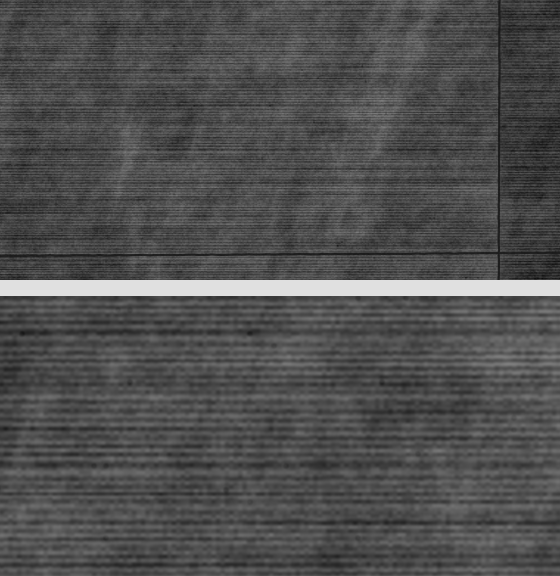
Top, the full canvas; bottom, a detail of the centre.
Reproduce this texture procedurally as a Shadertoy shader.

```glsl
// Dark broom-finished concrete slab with fine horizontal grooves and two joints.

const float BASE_TONE = 0.291;
const float GROOVE_ROWS = 94.0;      // grooves per canvas height
const float GROOVE_DEPTH = 0.062;
const float ROW_CONTRAST = 0.095;
const float GRAIN_CONTRAST = 0.085;
const float STAIN_CONTRAST = 0.12;
const float MOTTLE_CONTRAST = 0.13;
const float STREAK_GAIN = 0.05;
const float SIDE_PANEL_DIM = 0.052;
const float JOINT_X = 1.781;
const float JOINT_Y = 0.086;
const float JOINT_TILT = 0.0055;
const float JOINT_HALF_WIDTH = 0.0036;
const float JOINT_TONE = 0.10;
const int STREAK_COUNT = 4;

// Worn streaks: foot position, lean, half width
const vec3 STREAKS[STREAK_COUNT] = vec3[](
    vec3(0.44, 0.03, 0.05), vec3(0.53, 0.28, 0.06),
    vec3(1.02, 0.38, 0.08), vec3(1.17, 0.35, 0.07));

float hash(vec2 cell) {
    return fract(sin(dot(cell, vec2(12.9898, 78.233))) * 43758.5453);
}

float noise(vec2 p) {
    vec2 cell = floor(p), f = fract(p);
    f = f * f * (3.0 - 2.0 * f);
    return mix(mix(hash(cell), hash(cell + vec2(1, 0)), f.x),
               mix(hash(cell + vec2(0, 1)), hash(cell + vec2(1, 1)), f.x), f.y);
}

float fbm(vec2 p) {
    float sum = 0.0, amplitude = 0.5;
    for (int i = 0; i < 5; i++) {
        sum += amplitude * noise(p);
        p = p * 2.03 + 17.1;
        amplitude *= 0.5;
    }
    return sum / 0.97;
}

// Brushed ridges, uneven in spacing, depth and tone
float grooves(vec2 p, float panel) {
    float row = GROOVE_ROWS * p.y + panel * 17.3
              + 0.9 * noise(vec2(p.x * 0.3, p.y * 38.0));
    float depth = 0.15 + 0.9 * noise(vec2(p.x * 2.5, row))
                + 0.35 * noise(vec2(p.x * 14.0, row + 40.0));
    float ridge = -cos(6.28318 * row) * depth * GROOVE_DEPTH;
    float tone = noise(vec2(p.x * 1.6 + panel * 9.0, p.y * 75.0)) - 0.5;
    return ridge + tone * ROW_CONTRAST;
}

// Broad leaning stains, small mottles and pale worn streaks
float stains(vec2 p) {
    vec2 leaning = vec2(p.x - 0.3 * p.y, p.y);
    float tone = (fbm(leaning * vec2(6.0, 2.2)) - 0.5) * STAIN_CONTRAST;
    tone += (fbm(leaning * vec2(24.0, 17.0) + 5.0) - 0.5) * MOTTLE_CONTRAST;
    for (int i = 0; i < STREAK_COUNT; i++) {
        vec3 streak = STREAKS[i];
        float d = (p.x - streak.x - streak.y * p.y) / streak.z;
        float wear = smoothstep(0.4, 0.65, fbm(leaning * vec2(16.0, 6.0) + float(i) * 7.0));
        tone += STREAK_GAIN * wear * exp(-d * d);
    }
    return tone;
}

// Fine aggregate, with rare pale flecks and dark pits
float grain(vec2 p) {
    float tone = (noise(p * vec2(190.0, 230.0)) - 0.5) * GRAIN_CONTRAST;
    tone += (noise(p * vec2(85.0, 100.0) + 31.0) - 0.5) * 0.045;
    vec2 cell = floor(p * 70.0);
    float spot = smoothstep(0.35, 0.1, length(fract(p * 70.0) - 0.5));
    float kind = hash(cell + 91.0);
    return tone + spot * (0.15 * step(0.9995, kind) - 0.06 * step(kind, 0.01));
}

void mainImage(out vec4 fragColor, in vec2 fragCoord) {
    vec2 p = fragCoord / iResolution.y;
    float pixel = 1.0 / iResolution.y;

    // Signed distances to both joints, with slightly ragged edges
    float ragged = 0.002 * (noise(p * 45.0) - 0.5);
    float across = p.x - JOINT_X - 0.003 * p.y + ragged;
    float above = p.y - JOINT_Y - JOINT_TILT * p.x + ragged;
    float panel = step(0.0, across);
    float jointDistance = min(abs(across), abs(above));

    // Slab surface, smoother and paler along the joints
    float rim = exp(-abs(across) / 0.025) + 0.7 * exp(-abs(above) / 0.012);
    float tone = BASE_TONE + stains(p) + grain(p);
    tone += grooves(p, panel) * (1.0 - 0.5 * min(rim, 1.0));
    tone += 0.03 * rim - SIDE_PANEL_DIM * panel;

    // Uneven light: dim far left, brighter centre
    tone += 0.022 * exp(-pow((p.x - 1.0) / 0.6, 2.0)) - 0.012;

    // Cut joints
    float cut = 1.0 - smoothstep(JOINT_HALF_WIDTH - 0.5 * pixel,
                                 JOINT_HALF_WIDTH + 0.7 * pixel, jointDistance);
    tone = mix(tone, JOINT_TONE + 0.3 * grain(p), cut * 0.9);

    fragColor = vec4(vec3(clamp(tone, 0.0, 1.0)), 1.0);
}
```
